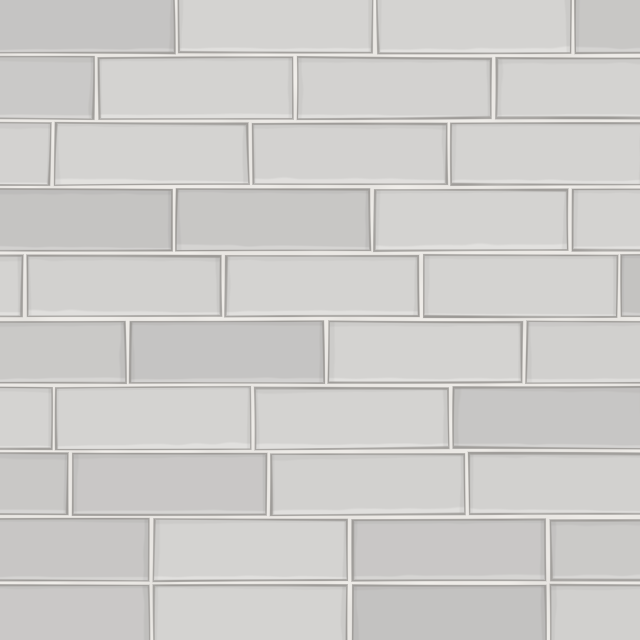
A Shadertoy shader for this pattern:

```glsl
// Wall of glazed pale grey tiles in a loose running bond with thin pale grout.
// Each row slides by its own offset; hashes vary every tile's tone and edges,
// and distances to its four sides draw the grout, dark rim and soft bevel.

const vec2  PITCH      = vec2(0.3097, 0.1031);  // tile plus joint
const float TOP_JOINT  = 0.0862;                // first joint below the top
const float GROUT      = 0.0050;                // joint width
const float WOBBLE     = 0.0026;                // how far tile sides tilt
const float RIM_MIN    = 0.0016;
const float RIM_MAX    = 0.0052;
const float BEVEL      = 0.0100;
const float DARK_SHARE = 0.38;                  // share of darker tiles
const float PINK_SHARE = 0.15;                  // of the darker tiles

const vec3 LIGHT_GLAZE = vec3(0.833, 0.829, 0.821);
const vec3 DARK_GLAZE  = vec3(0.766, 0.761, 0.756);
const vec3 PINK_TINT   = vec3(0.006, -0.006, -0.002);
const vec3 RIM_COLOR   = vec3(0.605, 0.595, 0.582);
const vec3 GROUT_COLOR = vec3(0.945, 0.935, 0.920);

// Tone added on the left, right, bottom and top bevels
const vec4 BEVEL_TONE = vec4(-0.028, -0.038, 0.052, -0.030);

// Joint position in each row, from the top, as a fraction of the pitch
const int ROWS = 10;
const float ROW_SHIFT[ROWS] = float[ROWS](
    0.891, 0.488, 0.265, 0.878, 0.126, 0.645, 0.273, 0.355, 0.765, 0.765);

float hash(vec2 p) {
    return fract(sin(dot(p, vec2(127.1, 311.7))) * 43758.5453);
}

vec4 hash4(vec2 p) {
    return vec4(hash(p), hash(p + 17.3), hash(p + 41.9), hash(p + 73.7));
}

float noise(vec2 p) {
    vec2 i = floor(p), f = fract(p);
    f = f * f * (3.0 - 2.0 * f);
    return mix(mix(hash(i), hash(i + vec2(1, 0)), f.x),
               mix(hash(i + vec2(0, 1)), hash(i + vec2(1, 1)), f.x), f.y);
}

float largest(vec4 v)  { return max(max(v.x, v.y), max(v.z, v.w)); }
float smallest(vec4 v) { return min(min(v.x, v.y), min(v.z, v.w)); }

// Flat glaze colour of one tile
vec3 glaze(vec2 tile) {
    vec4 r = hash4(tile + 5.7);
    bool dark = r.x < DARK_SHARE;
    float darkness = dark ? mix(0.55, 1.05, r.y) : 0.2 * r.y * r.y;
    vec3 color = mix(LIGHT_GLAZE, DARK_GLAZE, darkness);
    return dark && r.z < PINK_SHARE ? color + PINK_TINT : color;
}

void mainImage(out vec4 fragColor, in vec2 fragCoord) {
    vec2 uv = fragCoord / iResolution.y;
    float px = 1.0 / iResolution.y;

    // Row and column of the tile, and the place within it
    float down = (1.0 - uv.y - TOP_JOINT) / PITCH.y + 1.0;
    float row = floor(down);
    float across = uv.x / PITCH.x - ROW_SHIFT[clamp(int(row), 0, ROWS - 1)];
    vec2 tile = vec2(floor(across), row);
    vec2 cell = vec2(fract(across), 1.0 - fract(down));
    vec2 p = cell * PITCH;

    // Distances in from left, right, bottom and top, with tilted sides
    vec4 along = cell.yyxx;
    vec4 startRand = hash4(tile + 2.3);
    vec4 endRand = hash4(tile + 9.1);
    vec4 tilt = mix(startRand, endRand, along) - 0.5;
    vec4 bow = along * (1.0 - along) * (endRand.wzyx - 0.5);
    vec4 side = vec4(p.x, PITCH.x - p.x, p.y, PITCH.y - p.y);
    side -= 0.5 * GROUT + WOBBLE * (tilt + 2.0 * bow);

    // Bevels with an uneven inner border
    vec3 color = glaze(tile);
    float ragged = 0.6 + 0.8 * noise(uv * 36.0);
    vec4 bevelWidth = BEVEL * ragged * mix(endRand, startRand.yxwz, along);
    bevelWidth = bevelWidth * 0.7 + 0.45 * BEVEL;
    vec4 bevel = 1.0 - smoothstep(0.75 * bevelWidth, bevelWidth + px, side);
    color += dot(bevel, BEVEL_TONE);

    // Dark rim, densest at the outside and tapering along each side
    vec4 taper = mix(startRand.wzyx, endRand.yxwz, along);
    vec4 rimWidth = mix(vec4(RIM_MIN), vec4(RIM_MAX), taper * taper);
    vec4 rim = 1.0 - smoothstep(0.55 * rimWidth, rimWidth + px, side);
    float rimStrength = 0.72 + 0.28 * noise(uv * 18.0 + 31.0);
    color = mix(color, RIM_COLOR, largest(rim) * rimStrength);

    // Grout, faintly stained
    vec3 grout = GROUT_COLOR - 0.04 * noise(uv * 24.0 + 7.0);
    float body = smoothstep(-0.8 * px, 0.8 * px, smallest(side));
    color = mix(grout, color, body);

    fragColor = vec4(color, 1.0);
}
```
